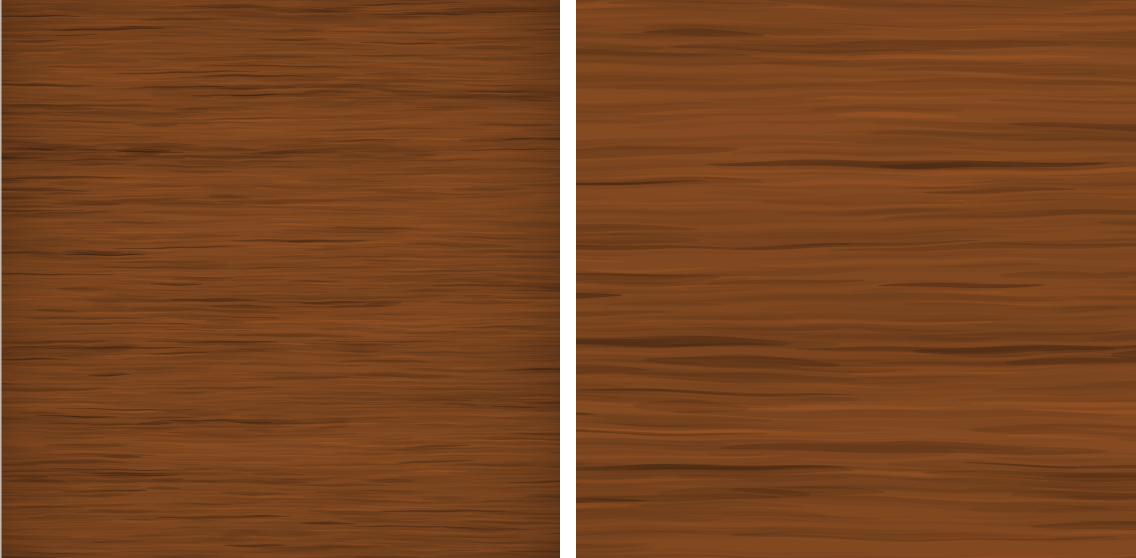
Left: the whole. Right: its middle third, enlarged.
A Shadertoy shader for this texture:

```glsl
// Dark brown wood with horizontal grain and a thin pale strip on the left.
// Jittered cells hold tapered streaks; several sizes are layered over a
// warm base, then clumped into dark bands and shaded toward the borders.

const vec3 WOOD = vec3(0.512, 0.286, 0.128);
const vec3 PALE_EDGE = vec3(0.77, 0.74, 0.70);

vec3 hash3(vec2 cell, float seed) {
    vec3 q = fract(vec3(cell.xyx + seed * 7.31) * vec3(0.1031, 0.1030, 0.0973));
    q += dot(q, q.yxz + 33.33);
    return fract((q.xxy + q.yzz) * q.zyx);
}

// Gentle layered sines bend the fibres away from straight lines.
vec2 bendGrain(vec2 p) {
    float sway = 0.0022 * sin(p.x * 7.0 + p.y * 23.0)
               + 0.0010 * sin(p.x * 19.0 - p.y * 61.0)
               + 0.0005 * sin(p.x * 67.0 + p.y * 140.0);
    return p + vec2(0.0, sway);
}

// Coverage of tapered streaks, one candidate per cell of the grid.
// fill: chance of a streak; girth: thickness in cells; blur: edge width.
float streaks(vec2 p, vec2 grid, float seed, float fill, float girth, float blur) {
    vec2 g = p * grid;
    float coverage = 0.0;
    for (int j = -1; j <= 1; j++) {
        float row = floor(g.y) + float(j);
        float x = g.x + 9.0 * hash3(vec2(row, 3.0), seed).x;
        for (int i = -1; i <= 1; i++) {
            float column = floor(x) + float(i);
            vec3 spot = hash3(vec2(column, row), seed);
            vec3 look = hash3(vec2(column, row), seed + 5.0);
            vec2 offset = vec2(x, g.y) - vec2(column, row) - spot.xy;
            float along = offset.x / mix(0.25, 0.95, look.x);
            float taper = sqrt(max(1.0 - abs(along), 0.0));
            float halfHeight = girth * mix(0.4, 1.0, look.y) * taper;
            float edge = (halfHeight - abs(offset.y)) / grid.y;
            float body = smoothstep(-blur, blur, edge) * smoothstep(0.0, 0.25, taper);
            coverage = max(coverage, body * step(spot.z, fill) * mix(0.5, 1.0, look.z));
        }
    }
    return coverage;
}

// Darkening near the borders, strongest at the left and right.
float borderShade(vec2 uv) {
    vec2 gap = min(uv, 1.0 - uv);
    float sides = exp(-gap.x * 13.0);
    float ends = exp(-gap.y * 18.0);
    return 0.17 * sides + 0.08 * ends;
}

void mainImage(out vec4 fragColor, in vec2 fragCoord) {
    vec2 uv = fragCoord / iResolution.xy;
    vec2 p = bendGrain(uv);
    float pixel = 0.7 / iResolution.y;

    // Broad dark bands where the grain gathers.
    float band = streaks(p, vec2(1.7, 9.0), 11.0, 0.50, 0.24, 0.018);

    // Soft fibres, from wide to hair thin.
    float wide = streaks(p, vec2(4.0, 85.0), 1.0, 0.65, 0.45, pixel * 1.5);
    float medium = streaks(p, vec2(7.0, 135.0), 2.0, 0.65, 0.45, pixel);
    float hair = streaks(p, vec2(9.0, 230.0), 3.0, 0.60, 0.42, pixel);
    float glow = streaks(p, vec2(8.0, 170.0), 4.0, 0.40, 0.35, pixel);

    // Crisp pores: stubby flecks, thin cracks and flecks inside the bands.
    float flecks = streaks(p, vec2(8.0, 75.0), 6.0, 0.28, 0.32, pixel);
    float cracks = streaks(p, vec2(7.0, 65.0), 7.0, 0.16, 0.15, pixel);
    float knit = streaks(p, vec2(9.0, 110.0), 8.0, 0.85, 0.48, pixel);

    float shade = 1.0;
    shade -= 0.075 * wide + 0.075 * medium + 0.065 * hair;
    shade -= 0.14 * flecks + 0.28 * cracks;
    shade -= band * (0.07 + 0.20 * knit);
    shade += 0.075 * glow;
    shade += 0.018 * sin(p.y * 31.0 + 2.0 * sin(p.x * 3.0));
    shade *= 1.0 - borderShade(uv);

    // Bright fibres lean toward orange.
    vec3 color = WOOD * max(shade, 0.5);
    color += vec3(0.016, 0.002, -0.005) * glow;

    float strip = 1.0 - smoothstep(0.0018, 0.0036, uv.x);
    fragColor = vec4(mix(color, PALE_EDGE, strip), 1.0);
}
```
